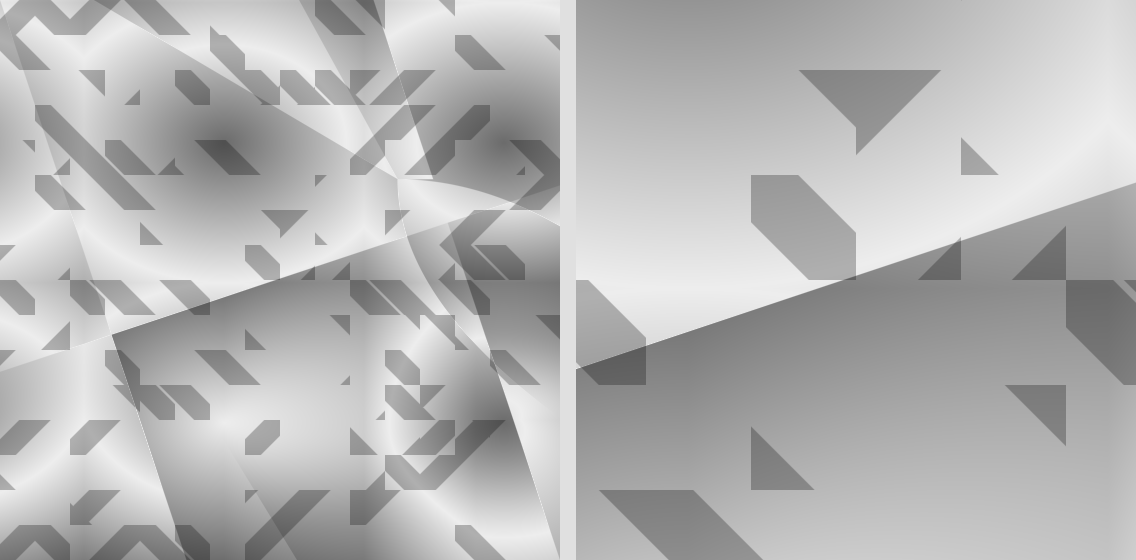
Left, the full canvas; right, a detail of the centre.
Give the GLSL for this background, as a Shadertoy shader.

```glsl
// Grey facets: a lattice of folded cones, shifted in phase across slanted
// tiles, wedges and a curved corner so that sharp seams appear, overlaid
// with a 16 x 16 grid of translucent diagonal bands and corner triangles.

float hash(vec2 p) {
    vec3 q = fract(vec3(p.xyx) * 0.1031);
    q += dot(q, q.yzx + 33.33);
    return fract((q.x + q.y) * q.z);
}

// Antialiased step: 1 where d is positive
float edge(float d) {
    float w = 0.8 / iResolution.y;
    return smoothstep(-w, w, d);
}

float triangleWave(float x) {
    return 1.0 - abs(mod(x, 2.0) - 1.0);
}

float facets(vec2 p) {
    // Cones repeated on a half-canvas lattice
    vec2 cell = abs(mod(p - vec2(0.4, 0.745) + 0.25, 0.5) - 0.25);
    float phase = length(cell * vec2(0.8, 1.0)) / 0.25;

    // Seams of the rotated square tiles
    float slant = p.x - 0.333 * (1.0 - p.y);
    float pastLeft = edge(slant);
    float pastRight = edge(slant - 0.667);
    float upper = edge(p.y - 0.336 - 0.333 * p.x);

    // Fan of wedges above the hub
    vec2 hub = p - vec2(0.71, 0.68);
    float fan = 0.3 * edge(hub.y + 0.59 * hub.x) + 0.2 * edge(hub.x + 0.55 * hub.y);
    fan *= edge(hub.y);

    // Crease in the lower middle tile
    float crease = edge(p.x - 0.39 + 0.61 * (p.y - 0.23)) * smoothstep(0.23, 0.05, p.y);
    float ramp = clamp((0.85 - p.x) / 0.45, 0.0, 1.0);

    // Phase shift of each tile, left to right
    float left = mix(0.6 - 1.6 * p.y, 0.2, upper);
    float middle = mix(ramp + 0.18 * crease, fan, upper);
    float right = mix(0.9 - 1.8 * abs(p.y - 0.25), 0.0, upper);
    phase += mix(mix(left, middle, pastLeft), right, pastRight);

    // Corner bounded by two parabolas meeting at the hub
    float corner = edge(hub.x - 1.6 * hub.y * hub.y) * edge(-hub.y - hub.x * hub.x);
    phase += 0.4 * corner * smoothstep(0.25, 0.42, p.y);

    return mix(0.42, 0.93, triangleWave(phase));
}

float marks(vec2 p) {
    vec2 grid = p * 16.0;
    vec2 id = floor(grid);
    vec2 f = grid - id - 0.5;
    float cover = 0.0;

    // Diagonal bands, some spilling sideways but clipped to their row
    for (int i = -1; i <= 1; i++) {
        vec2 owner = id + vec2(float(i), 0.0);
        float lean = hash(owner + 71.0) < 0.5 ? -1.0 : 1.0;
        float present = step(hash(owner + 13.0), 0.2);
        float spill = i == 0 ? 1.0 : step(hash(owner + 37.0 + float(i)), 0.6);
        float band = 0.45 - abs(f.x - float(i) - lean * f.y);
        cover = max(cover, present * spill * edge(band / 22.6));
    }

    // Right triangles filling a random corner
    vec2 turn = vec2(hash(id + 5.0), hash(id + 91.0));
    vec2 flip = sign(turn - 0.5);
    float size = mix(0.25, 0.9, hash(id + 53.0));
    float corner = size - 1.0 - dot(f, flip);
    float present = step(hash(id + 29.0), 0.17);
    return max(cover, present * edge(corner / 22.6));
}

void mainImage(out vec4 fragColor, in vec2 fragCoord) {
    vec2 p = fragCoord / iResolution.y;
    float grey = facets(p) * mix(1.0, 0.74, marks(p));
    fragColor = vec4(vec3(grey), 1.0);
}
```
